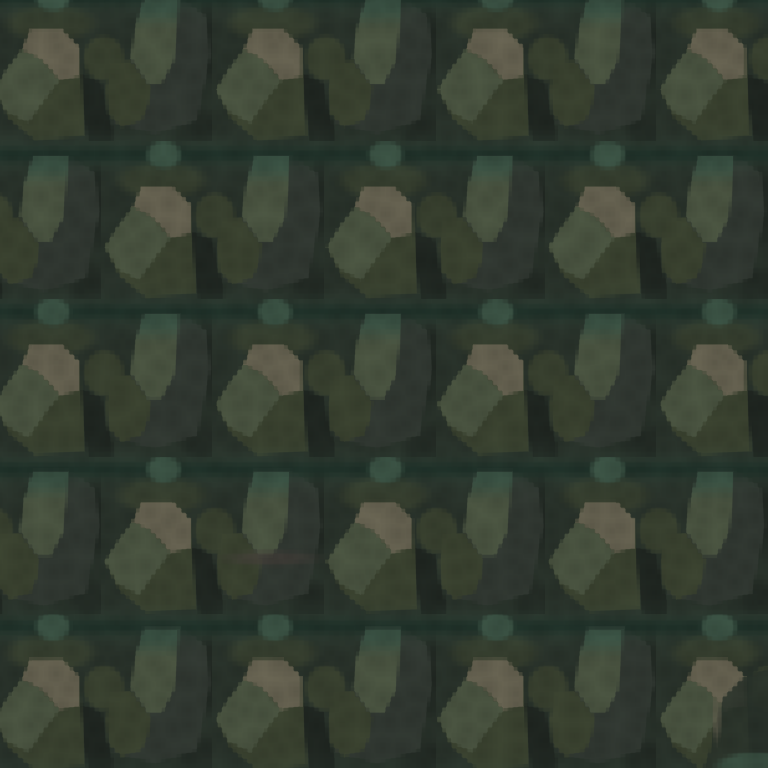
Write a Shadertoy shader that draws this texture.

```glsl
// Layout: one repeat (boulder + shard) is 100 units wide
const float CANVAS = 346.0;
const vec2 REPEAT = vec2(100.0, 70.9);
const vec2 ORIGIN = vec2(-2.2, -2.7);
const vec2 WRAP = vec2(2.0, 4.5);
const float TEXEL = 2.3;
const float SOFT = 0.8;
const float MOTTLE = 0.14;

const vec3 GROUND = vec3(0.155, 0.190, 0.160);
const vec3 CREVICE = vec3(0.120, 0.145, 0.125);
const vec3 SLATE = vec3(0.185, 0.212, 0.188);
const vec3 OLIVE = vec3(0.220, 0.250, 0.180);
const vec3 MOSS = vec3(0.280, 0.318, 0.245);
const vec3 TAN = vec3(0.385, 0.370, 0.305);
const vec3 TEAL = vec3(0.225, 0.315, 0.260);
const vec3 SEAM = vec3(0.110, 0.180, 0.150);
const vec3 RUST = vec3(0.260, 0.240, 0.220);

// Outlines and facets, y pointing down
const vec2 BOULDER[8] = vec2[8](vec2(-0.5, 43), vec2(11, 27), vec2(16, 16), vec2(30, 16),
    vec2(38, 24), vec2(40.5, 64), vec2(18, 66), vec2(6, 56));
const vec2 BOULDER_CAP[8] = vec2[8](vec2(12, 25), vec2(16, 16), vec2(30, 16), vec2(38, 24),
    vec2(38, 37), vec2(29, 39), vec2(25, 34), vec2(20, 29));
const vec2 BOULDER_FACE[8] = vec2[8](vec2(-0.5, 43), vec2(5, 34), vec2(12, 25), vec2(20, 29),
    vec2(29, 39), vec2(22, 48), vec2(15, 58), vec2(5, 53));
const vec2 SHARD[8] = vec2[8](vec2(66, 1), vec2(83, 1), vec2(95, 10), vec2(97, 27),
    vec2(91, 57), vec2(72, 63), vec2(53, 58), vec2(62, 28));
const vec2 SHARD_FACE[8] = vec2[8](vec2(67, 2), vec2(83, 2), vec2(82, 17), vec2(80.6, 30),
    vec2(75, 40.5), vec2(69, 40.5), vec2(61, 29), vec2(63, 15));
const vec2 SHARD_FOOT[8] = vec2[8](vec2(52, 31), vec2(61, 30), vec2(70, 42), vec2(69, 50),
    vec2(66, 57), vec2(57, 60), vec2(51, 54), vec2(50, 43));
const vec2 GAP[8] = vec2[8](vec2(38, 36), vec2(48, 40), vec2(50, 52), vec2(53, 61),
    vec2(53, 67), vec2(42, 67), vec2(41, 60), vec2(39, 48));
const vec2 CHIP[8] = vec2[8](vec2(326, 314), vec2(334, 306), vec2(348, 300), vec2(348, 325),
    vec2(348, 348), vec2(316, 348), vec2(320, 338), vec2(322, 326));

vec2 hash2(vec2 p) {
    return fract(sin(vec2(dot(p, vec2(127.1, 311.7)), dot(p, vec2(269.5, 183.3)))) * 437.58);
}

// Cellular noise: distance to the nearest scattered point
float cellular(vec2 p) {
    vec2 cell = floor(p);
    float nearest = 2.0;
    for (int k = 0; k < 9; k++) {
        vec2 id = cell + vec2(k % 3 - 1, k / 3 - 1);
        nearest = min(nearest, length(id + hash2(id) - p));
    }
    return nearest;
}

// Signed distance to an eight-sided polygon, as smooth coverage
float facet(vec2 p, vec2 v[8]) {
    float d = 1e5, side = 1.0;
    for (int i = 0, j = 7; i < 8; j = i, i++) {
        vec2 e = v[j] - v[i], w = p - v[i];
        vec2 off = w - e * clamp(dot(w, e) / dot(e, e), 0.0, 1.0);
        d = min(d, dot(off, off));
        bvec3 c = bvec3(p.y >= v[i].y, p.y < v[j].y, e.x * w.y > e.y * w.x);
        if (all(c) || all(not(c))) side = -side;
    }
    return smoothstep(SOFT, -SOFT, side * sqrt(d));
}

// Soft-edged ellipse; blur is a fraction of its radius
float blob(vec2 p, vec2 centre, vec2 radius, float blur) {
    return smoothstep(1.0 + blur, 1.0 - blur, length((p - centre) / radius));
}

void mainImage(out vec4 fragColor, in vec2 fragCoord) {
    vec2 p = fragCoord / iResolution.xy;
    p = vec2(p.x, 1.0 - p.y) * CANVAS;

    // Blocky texels with softened borders
    vec2 t = p / TEXEL;
    p = TEXEL * (floor(t) + smoothstep(0.2, 0.8, fract(t)));

    // Rows shift by half a repeat
    vec2 q = p - ORIGIN + WRAP;
    float row = floor(q.y / REPEAT.y);
    q.x += 0.5 * REPEAT.x * mod(row, 2.0);
    q = mod(q, REPEAT) - WRAP;

    // Ground, rubble and crevices
    vec3 col = GROUND;
    col = mix(col, CREVICE, 0.8 * blob(q, vec2(96, 22), vec2(5, 18), 0.5));
    col = mix(col, CREVICE, 0.7 * blob(q, vec2(94, 62), vec2(10, 9), 0.5));
    col = mix(col, OLIVE, 0.75 * blob(q, vec2(25, 13), vec2(19, 8), 0.25));
    col = mix(col, OLIVE, 0.9 * blob(q, vec2(49, 29), vec2(9, 10), 0.15));
    col = mix(col, CREVICE, facet(q, GAP));

    // Tall shard
    col = mix(col, SLATE, facet(q, SHARD));
    col = mix(col, OLIVE, facet(q, SHARD_FOOT));
    vec3 face = mix(TEAL, MOSS, smoothstep(6.0, 17.0, q.y));
    float shardFace = facet(q, SHARD_FACE);
    col = mix(col, face, shardFace);

    // Capped boulder
    col = mix(col, OLIVE, facet(q, BOULDER));
    col = mix(col, MOSS, facet(q, BOULDER_FACE));
    col = mix(col, TAN, facet(q, BOULDER_CAP));

    // Teal shade along the row seam, with a pebble on it
    float seam = abs(mod(q.y - 1.5 + 0.5 * REPEAT.y, REPEAT.y) - 0.5 * REPEAT.y);
    col = mix(col, TEAL, 0.3 * exp(-seam * seam / 60.0) * (1.0 - shardFace));
    col = mix(col, SEAM, 0.85 * exp(-seam * seam / 14.0) * (1.0 - 0.8 * shardFace));
    col = mix(col, TEAL, blob(q, vec2(26, 1.5), vec2(7.5, 6), 0.25));

    // Wear: a rusty smear and a chipped corner
    col = mix(col, RUST, 0.7 * blob(p, vec2(122, 251.5), vec2(18, 3), 0.6));
    col = mix(col, GROUND, 0.85 * facet(p, CHIP));
    col = mix(col, TEAL, 0.8 * blob(p, vec2(340, 346), vec2(17, 7), 0.2));
    col = mix(col, TAN, 0.6 * blob(p, vec2(323, 322), vec2(1.6, 12), 0.4));

    col *= 1.0 + MOTTLE * (cellular(p / 9.0) - 0.45);
    fragColor = vec4(col, 1.0);
}
```
